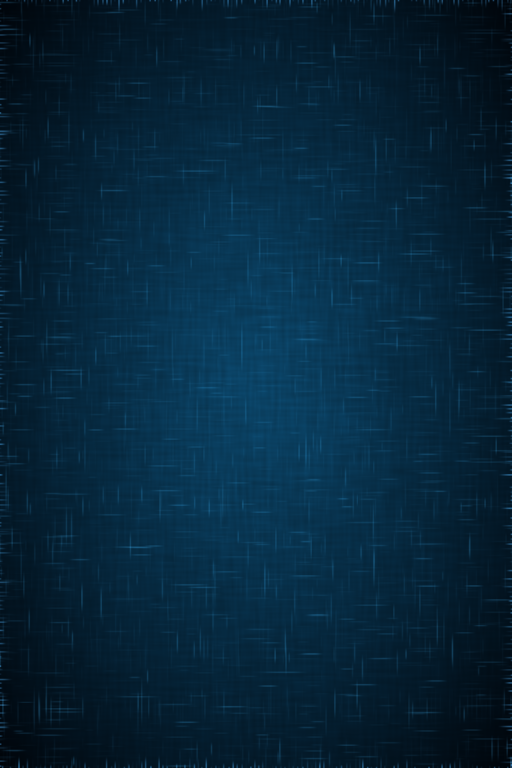
Give the GLSL for this background, as a Shadertoy shader.

```glsl
// Dark blue woven backdrop: central glow, crossed fine threads and bristled borders.

const vec3 GLOW_BLUE   = vec3(0.042, 0.270, 0.410);
const vec3 CORNER_BLUE = vec3(0.000, 0.014, 0.034);
const vec3 THREAD_BLUE = vec3(0.130, 0.330, 0.440);
const vec3 FRINGE_BLUE = vec3(0.200, 0.420, 0.580);

float hash(vec2 p) {
    vec3 q = fract(p.xyx * vec3(0.1031, 0.1030, 0.0973));
    q += dot(q, q.yzx + 33.33);
    return fract((q.x + q.y) * q.z);
}

float gradientDot(vec2 cell, vec2 offset) {
    float angle = 6.2832 * hash(cell);
    return dot(vec2(cos(angle), sin(angle)), offset);
}

float gradientNoise(vec2 p) {
    vec2 i = floor(p), f = fract(p);
    vec2 w = f * f * f * (f * (f * 6.0 - 15.0) + 10.0);
    vec2 e = vec2(1.0, 0.0);
    float low  = mix(gradientDot(i, f), gradientDot(i + e, f - e), w.x);
    float high = mix(gradientDot(i + e.yx, f - e.yx),
                     gradientDot(i + e.xx, f - e.xx), w.x);
    return mix(low, high, w.y);
}

// One tapered thread along x, at a random place in each cell
float threads(vec2 p, vec2 cellSize, float seed, float pixel) {
    vec2 cell = floor(p / cellSize);
    vec2 local = (fract(p / cellSize) - 0.5) * cellSize;
    vec2 key = cell + seed;
    float halfLength = cellSize.x * mix(0.15, 0.42, hash(key + 11.0));
    vec2 room = vec2(0.5 * cellSize.x - halfLength, 0.38 * cellSize.y);
    vec2 centre = room * (2.0 * vec2(hash(key + 23.0), hash(key + 37.0)) - 1.0);
    vec2 d = abs(local - centre);
    float line = 1.0 - smoothstep(0.0004, 0.0006 + 1.1 * pixel, d.y);
    float taper = 1.0 - smoothstep(0.2, 1.0, d.x / halfLength);
    float chance = hash(key + 53.0);
    return line * taper * (0.35 * pow(chance, 3.0) + 0.65 * pow(chance, 18.0));
}

// Long streaks of faint weave along x
float weave(vec2 p, float seed) {
    return gradientNoise(p * vec2(11.0, 140.0) + seed)
         + 0.5 * gradientNoise(p * vec2(24.0, 75.0) + seed + 40.0);
}

// Short bright hairs growing inward from one border
float bristles(float along, float depth, float seed, float pixel) {
    float spacing = 0.0085;
    float cell = floor(along / spacing);
    vec2 key = vec2(cell, seed);
    float centre = mix(0.3, 0.7, hash(key + 3.0));
    float offset = abs(fract(along / spacing) - centre) * spacing;
    float reach = mix(0.004, 0.030, pow(hash(key + 7.0), 2.0));
    float line = 1.0 - smoothstep(0.0005, 0.0008 + pixel, offset);
    float strength = pow(hash(key + 19.0), 1.5);
    return line * (1.0 - smoothstep(0.1 * reach, reach, depth)) * strength;
}

void mainImage(out vec4 fragColor, in vec2 fragCoord) {
    vec2 uv = fragCoord / iResolution.xy;
    vec2 p = fragCoord / iResolution.x;
    float top = iResolution.y / iResolution.x;
    float pixel = 1.0 / iResolution.x;

    // Elliptical glow falling to near-black corners
    vec2 fromCentre = 2.0 * uv - 1.0;
    float radius = sqrt(dot(fromCentre, fromCentre) + 0.01);
    float falloff = pow(clamp(radius / 1.42, 0.0, 1.0), 1.12);
    vec3 color = mix(GLOW_BLUE, CORNER_BLUE, falloff);

    // Faint crossed weave with soft cloudy variation
    float cloth = weave(p, 3.0) + weave(p.yx, 71.0);
    color *= 1.0 + 0.10 * cloth + 0.06 * gradientNoise(p * 7.0);

    // Crossed threads at four sizes
    float strands = 0.0;
    for (int i = 0; i < 4; i++) {
        float layer = float(i);
        vec2 size = vec2(0.080, 0.014) * (1.0 + 0.25 * layer);
        vec2 shift = vec2(0.031, 0.007) * layer;
        strands += threads(p + shift, size, 100.0 + 61.0 * layer, pixel);
        strands += threads(p.yx + shift, size, 400.0 + 61.0 * layer, pixel);
    }
    color += THREAD_BLUE * strands * mix(0.28, 0.42, falloff);

    // Fringe on all four borders
    float fringe = bristles(p.x, p.y, 5.0, pixel)
                 + bristles(p.x, top - p.y, 47.0, pixel)
                 + bristles(p.y, p.x, 89.0, pixel)
                 + bristles(p.y, 1.0 - p.x, 131.0, pixel);
    color += FRINGE_BLUE * fringe * 0.65;

    fragColor = vec4(clamp(color, 0.0, 1.0), 1.0);
}
```
